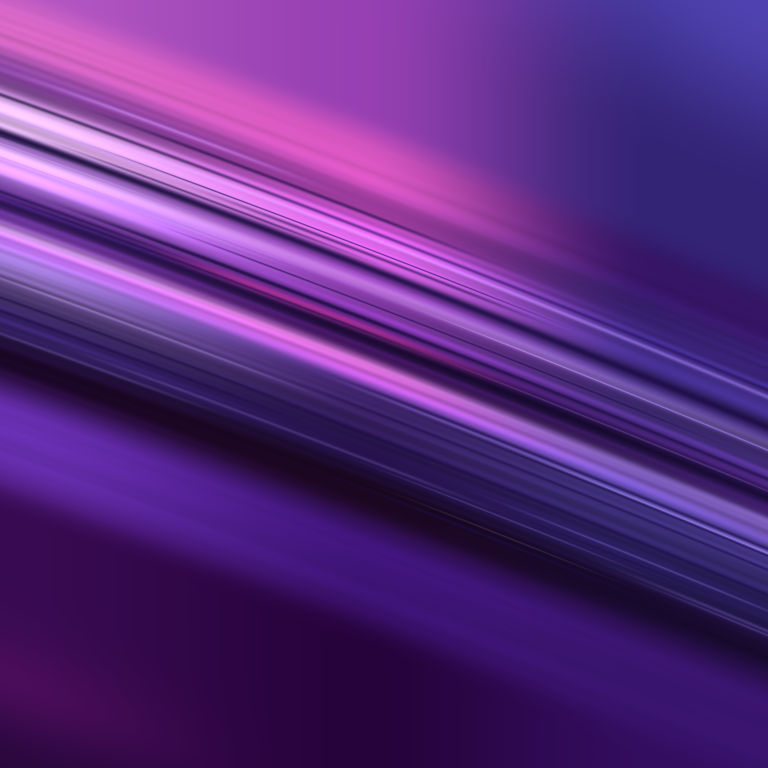
Reproduce this background procedurally as a Shadertoy shader.

```glsl
#define SLOPE 0.355
#define BEND 0.03
#define GRAIN 0.34
#define LINE_COUNT 34
#define LINE_GAIN 0.30
#define NAVY vec3(0.11, 0.05, 0.27)
#define LILAC vec3(0.80, 0.58, 0.96)

float hash(vec2 p) {
    return fract(sin(dot(p, vec2(127.1, 311.7))) * 43758.5);
}

float noise(vec2 p) {
    vec2 cell = floor(p), f = fract(p);
    f = f * f * (3.0 - 2.0 * f);
    return mix(mix(hash(cell), hash(cell + vec2(1, 0)), f.x),
               mix(hash(cell + vec2(0, 1)), hash(cell + vec2(1, 1)), f.x), f.y);
}

// Colour along a streak: left, middle, right
vec3 ramp(float x, vec3 left, vec3 middle, vec3 right) {
    return mix(mix(left, middle, smoothstep(0.0, 0.5, x)), right, smoothstep(0.46, 0.86, x));
}

// Covers everything below a soft edge; q = (along, across)
vec3 layer(vec3 under, vec2 q, float from, float to, vec3 left, vec3 middle, vec3 right) {
    return mix(under, ramp(q.x, left, middle, right), smoothstep(from, to, q.y));
}

float ridge(float across, float centre, float width) {
    float d = (across - centre) / width;
    return exp(-d * d);
}

float window(float v, float a, float b, float c, float d) {
    return smoothstep(a, b, v) * (1.0 - smoothstep(c, d, v));
}

// Broad bands, from the top downwards
vec3 bands(vec2 q) {
    vec3 c = ramp(q.x, vec3(0.70, 0.34, 0.76), vec3(0.59, 0.25, 0.70), vec3(0.20, 0.14, 0.46));
    c += vec3(0.11, 0.12, 0.23) * smoothstep(-0.12, -0.38, q.y) * smoothstep(0.4, 1.0, q.x);
    c = layer(c, q, -0.035, 0.025, vec3(0.88, 0.42, 0.80), vec3(0.86, 0.34, 0.76), vec3(0.21, 0.08, 0.40));
    c = layer(c, q, 0.045, 0.090, vec3(0.62, 0.31, 0.73), vec3(0.66, 0.25, 0.66), vec3(0.21, 0.12, 0.43));
    c = layer(c, q, 0.095, 0.140, vec3(0.93, 0.75, 0.98), vec3(0.80, 0.36, 0.84), vec3(0.22, 0.15, 0.46));
    c = layer(c, q, 0.165, 0.182, vec3(0.75, 0.52, 0.93), vec3(0.62, 0.27, 0.78), vec3(0.30, 0.20, 0.55));
    c = layer(c, q, 0.215, 0.255, vec3(0.47, 0.23, 0.67), vec3(0.34, 0.11, 0.49), vec3(0.26, 0.12, 0.44));
    c = layer(c, q, 0.280, 0.298, vec3(0.72, 0.42, 0.90), vec3(0.84, 0.38, 0.88), vec3(0.50, 0.36, 0.78));
    c = layer(c, q, 0.305, 0.335, vec3(0.55, 0.42, 0.74), vec3(0.28, 0.16, 0.48), vec3(0.28, 0.22, 0.56));
    c = layer(c, q, 0.350, 0.415, vec3(0.20, 0.12, 0.38), vec3(0.13, 0.06, 0.26), vec3(0.14, 0.10, 0.32));
    c = layer(c, q, 0.425, 0.460, vec3(0.12, 0.03, 0.18), vec3(0.12, 0.03, 0.14), vec3(0.10, 0.04, 0.19));
    c = layer(c, q, 0.470, 0.535, vec3(0.40, 0.18, 0.68), vec3(0.25, 0.08, 0.48), vec3(0.23, 0.08, 0.44));
    c = layer(c, q, 0.590, 0.665, vec3(0.22, 0.04, 0.32), vec3(0.15, 0.01, 0.23), vec3(0.20, 0.05, 0.37));
    // Plum glow in the lower left, fading at the foot
    c += vec3(0.07, 0.01, 0.03) * ridge(q.y, 0.88, 0.06) * (1.0 - smoothstep(0.0, 0.4, q.x));
    return c * (1.0 - 0.25 * smoothstep(0.88, 1.0, q.y));
}

// Strong dark grooves and glowing crests
vec3 crests(vec3 c, vec2 q) {
    c = mix(c, NAVY, 0.90 * ridge(q.y, 0.172, 0.0065));
    c = mix(c, NAVY, 0.60 * ridge(q.y, 0.123, 0.0025));
    c = mix(c, NAVY, 0.75 * ridge(q.y, 0.263, 0.0100));
    c = mix(c, NAVY, 0.75 * ridge(q.y, 0.239, 0.0025) * smoothstep(0.0, 0.3, q.x));
    vec3 crest = ramp(q.x, vec3(0.91, 0.72, 0.99), vec3(0.83, 0.53, 0.95), vec3(0.58, 0.45, 0.84));
    c = mix(c, crest, 0.80 * ridge(q.y, 0.195, 0.0085));
    c = mix(c, crest, 0.55 * ridge(q.y, 0.132, 0.0030));
    c = mix(c, crest, 0.65 * ridge(q.y, 0.296, 0.0070));
    float hot = window(q.x, 0.15, 0.36, 0.45, 0.72);
    c = mix(c, vec3(0.92, 0.25, 0.76), 0.8 * hot * ridge(q.y, 0.253, 0.0060));
    return mix(c, vec3(0.98, 0.48, 0.92), 0.6 * hot * ridge(q.y, 0.299, 0.0060));
}

// Motion grain, much longer along the streaks than across them
float grain(vec2 q) {
    float sum = 0.0, frequency = 24.0;
    for (int i = 0; i < 4; i++) {
        sum += (noise(vec2(q.x * 1.6 + float(i) * 7.0, q.y * frequency)) - 0.5) * 0.5;
        frequency *= 1.95;
    }
    return sum;
}

// Scattered hairlines with faded ends
vec3 hairlines(vec3 c, vec2 q) {
    for (int i = 0; i < LINE_COUNT; i++) {
        float id = float(i);
        float centre = mix(0.07, 0.49, hash(vec2(id, 1.0)));
        float width = mix(0.0010, 0.0026, hash(vec2(id, 2.0)));
        float start = hash(vec2(id, 3.0)) * 1.2 - 0.4;
        float span = mix(0.4, 1.0, hash(vec2(id, 4.0)));
        float along = window(q.x, start, start + 0.2, start + span - 0.2, start + span);
        vec3 tint = hash(vec2(id, 5.0)) < 0.4 ? NAVY : min(c * 1.5 + 0.14, LILAC);
        c = mix(c, tint, LINE_GAIN * 2.0 * along * ridge(q.y, centre, width));
    }
    return c;
}

void mainImage(out vec4 fragColor, in vec2 fragCoord) {
    vec2 uv = fragCoord / iResolution.xy;
    vec2 q = vec2(uv.x, 1.0 - uv.y - SLOPE * uv.x - BEND * uv.x * uv.x);
    vec3 color = crests(bands(q), q);
    // Sharp detail in the core, softer on the outer bands
    float detail = 0.12 * window(q.y, -0.04, 0.03, 0.60, 0.70) + 0.88 * window(q.y, 0.02, 0.13, 0.45, 0.51);
    color *= 1.0 + 2.0 * GRAIN * detail * grain(q);
    color = hairlines(color, q);
    fragColor = vec4(clamp(color, 0.0, 1.0), 1.0);
}
```
